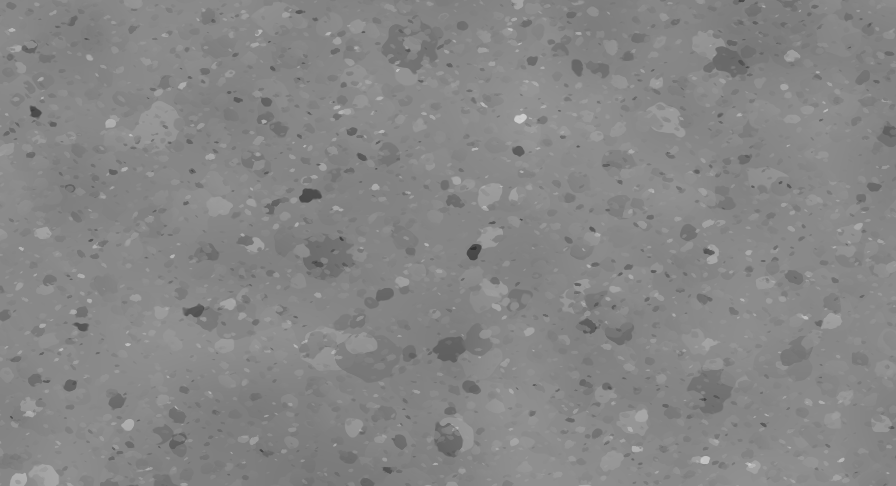
Give the GLSL for this texture, as a WebGL 2 fragment shader.

```glsl
#version 300 es
precision highp float;
// Grey stone surface of overlapping, flat-toned mineral grains and fine flecks.
uniform vec2 u_resolution;
out vec4 fragColor;

vec3 hash3(vec2 p) {
    vec3 k = vec3(dot(p, vec2(127.1, 311.7)),
                  dot(p, vec2(269.5, 183.3)),
                  dot(p, vec2(419.2, 371.9)));
    return fract(sin(k) * 43758.5453);
}

float noise(vec2 p) {
    vec2 i = floor(p), f = fract(p);
    f = f * f * (3.0 - 2.0 * f);
    float bottom = mix(hash3(i).x, hash3(i + vec2(1, 0)).x, f.x);
    float top = mix(hash3(i + vec2(0, 1)).x, hash3(i + vec2(1, 1)).x, f.x);
    return mix(bottom, top, f.y);
}

// Lays one generation of grains over the tone beneath it.
float addGrains(float tone, float base, vec2 p, float density,
                float coverage, float spread, float stretch) {
    vec2 g = p * density;
    vec2 cell = floor(g);
    float soft = density * max(0.0022, 0.7 / u_resolution.y);

    // Ragged outlines: a broad bend plus small notches.
    float ragged = 0.38 * (noise(g * 2.3 + density) - 0.5)
                 + 0.22 * (noise(g * 5.7 - density) - 0.5);

    for (int y = -1; y <= 1; y++)
    for (int x = -1; x <= 1; x++) {
        vec2 id = cell + vec2(x, y);
        vec3 look = hash3(id + density * 1.7);
        vec3 place = hash3(id + density * 3.1 + 47.0);
        if (look.z > coverage) continue;

        vec2 q = g - id - place.xy;
        float angle = (place.z - 0.5) * 1.5;
        float c = cos(angle), s = sin(angle);
        q = mat2(c, -s, s, c) * q;
        float radius = mix(0.2, 0.52, look.y * look.y);
        float d = length(q * vec2(1.0, stretch)) - radius + ragged * (0.4 + radius);

        // Most grains stay near the base tone; a few are very light or dark.
        float t = look.x * 2.0 - 1.0;
        float shade = base + spread * (0.5 * t + 1.2 * pow(abs(t), 6.0) * t);
        shade += 0.025 * q.y + 0.015 * q.x;
        float mask = 1.0 - smoothstep(-soft, soft, d);
        tone = mix(tone, shade, mask * (0.65 + 0.35 * place.x));
    }
    return tone;
}

void main() {
    vec2 p = gl_FragCoord.xy / u_resolution.y;

    // Slow drift of light and dark regions.
    float base = 0.517 + 0.055 * (noise(p * 2.6 + 5.0) - 0.5)
                       + 0.06 * (noise(p * 6.5 + 19.0) - 0.5);
    float crowding = smoothstep(0.2, 0.8, noise(p * 4.0 + 31.0));

    // Coarse grains first, then finer ones on top.
    float tone = base;
    tone = addGrains(tone, base, p, 8.0, 0.8, 0.055, 1.2);
    tone = addGrains(tone, base, p, 15.0, 0.75, 0.075, 1.25);
    tone = addGrains(tone, base, p, 27.0, 0.6, 0.09, 1.4);
    float coarse = tone;
    tone = addGrains(tone, base, p, 45.0, 0.55, 0.12, 1.7);
    tone = mix(coarse, tone, 0.45 + 0.55 * crowding);

    // Sparse bright and dark accents, then thin flecks.
    tone = addGrains(tone, base, p, 21.0, 0.12, 0.17, 1.3);
    tone = addGrains(tone, tone, p, 68.0, 0.3, 0.13, 2.1);

    fragColor = vec4(vec3(clamp(tone, 0.0, 1.0)), 1.0);
}
```
